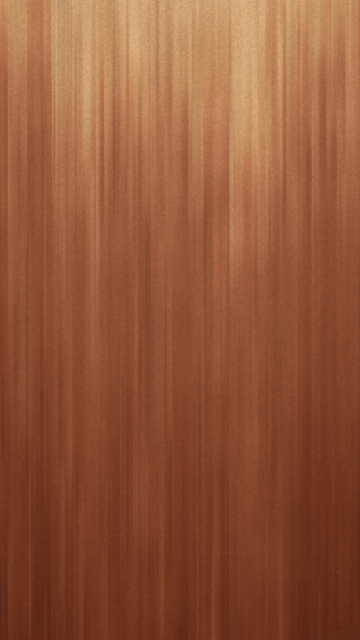
Reproduce this texture procedurally as a Shadertoy shader.

```glsl
// Polished wood: vertical streaks fading from pale tan at the top to red-brown below.
// Columns of several widths shift a height-based tone, which picks the colour
// from a palette; fine grain and a few faint scratches finish the surface.

float hash(vec2 p) {
    vec3 q = fract(vec3(p.xyx) * vec3(0.1031, 0.1030, 0.0973));
    q += dot(q, q.yzx + 33.33);
    return fract((q.x + q.y) * q.z);
}

float valueNoise(vec2 p) {
    vec2 cell = floor(p), f = fract(p);
    f = f * f * (3.0 - 2.0 * f);
    float low = mix(hash(cell), hash(cell + vec2(1, 0)), f.x);
    float high = mix(hash(cell + vec2(0, 1)), hash(cell + vec2(1, 1)), f.x);
    return mix(low, high, f.y);
}

// Brightness of one column, drifting along its length with fairly short changes
float columnTone(float id, float y, float seed) {
    float along = y + 9.0 * hash(vec2(id, seed + 5.0));
    float i = floor(along);
    float f = smoothstep(0.2, 0.8, fract(along));
    float drift = mix(hash(vec2(id, i + seed)), hash(vec2(id, i + 1.0 + seed)), f);
    return mix(drift, hash(vec2(id, seed + 71.0)), 0.4) - 0.5;
}

// Columns of uneven width; sides stay equally crisp at every width
float streaks(vec2 uv, float columns, float lengths, float seed) {
    float x = uv.x * columns + 1.3 * valueNoise(vec2(uv.x * columns * 0.6, seed));
    float id = floor(x);
    float side = smoothstep(1.0 - min(0.005 * columns, 0.6), 1.0, fract(x));
    float y = uv.y * lengths;
    return mix(columnTone(id, y, seed), columnTone(id + 1.0, y, seed), side);
}

// Dark to light, stops placed by how much area each colour covers
vec3 woodColour(float tone) {
    vec3 c = mix(vec3(0.37, 0.16, 0.09), vec3(0.43, 0.20, 0.115), smoothstep(-0.12, 0.10, tone));
    c = mix(c, vec3(0.51, 0.27, 0.16), clamp((tone - 0.10) / 0.22, 0.0, 1.0));
    c = mix(c, vec3(0.60, 0.35, 0.23), clamp((tone - 0.32) / 0.31, 0.0, 1.0));
    c = mix(c, vec3(0.70, 0.45, 0.31), clamp((tone - 0.63) / 0.16, 0.0, 1.0));
    c = mix(c, vec3(0.76, 0.56, 0.38), clamp((tone - 0.79) / 0.11, 0.0, 1.0));
    return mix(c, vec3(0.82, 0.65, 0.47), clamp((tone - 0.90) / 0.13, 0.0, 1.0));
}

// Thin arcs scattered over the surface
float scratches(vec2 p) {
    float sum = 0.0;
    for (float i = 0.0; i < 14.0; i++) {
        vec2 centre = vec2(hash(vec2(i, 3.0)) * 0.56, hash(vec2(i, 8.0)));
        float angle = 6.283 * hash(vec2(i, 14.0));
        vec2 d = p - centre;
        d = vec2(d.x * cos(angle) + d.y * sin(angle), d.y * cos(angle) - d.x * sin(angle));
        float line = 1.0 - smoothstep(0.0003, 0.0015, abs(d.y - 2.5 * d.x * d.x));
        sum += line * (1.0 - smoothstep(0.01, 0.05, abs(d.x)));
    }
    return sum;
}

void mainImage(out vec4 fragColor, in vec2 fragCoord) {
    vec2 uv = fragCoord / iResolution.xy;
    vec2 p = fragCoord / iResolution.y;

    // Height sets the tone; the sides fall a little darker than the middle
    float across = 2.0 * uv.x - 1.0;
    float tone = uv.y + 0.04 - 0.13 * across * across;

    // Broad bands down to narrow streaks
    tone += 0.10 * streaks(uv, 9.0, 2.0, 11.0);
    tone += 0.19 * streaks(uv, 24.0, 3.5, 37.0);
    tone += 0.18 * streaks(uv, 50.0, 4.5, 53.0);
    tone += 0.12 * streaks(uv, 95.0, 6.0, 97.0);

    // Soft cloudy wear, stretched along the wood
    tone += 0.07 * (valueNoise(uv * vec2(18.0, 16.0)) - 0.5);
    vec3 colour = woodColour(tone);

    // Crisp narrow shading that stays visible at every height
    colour *= 1.0 + 0.07 * streaks(uv, 38.0, 4.0, 173.0) + 0.06 * streaks(uv, 80.0, 5.0, 211.0);

    // Occasional thin pale lines and dark seams
    float hairline = smoothstep(0.22, 0.38, streaks(uv, 90.0, 3.0, 131.0));
    float seam = smoothstep(0.24, 0.38, streaks(uv, 75.0, 2.0, 157.0));
    colour += 0.035 * hairline * vec3(1.0, 0.8, 0.6);
    colour *= 1.0 - 0.07 * seam;

    // Fine grain and scratches
    float grain = hash(floor(p * 512.0)) + 0.7 * valueNoise(p * 300.0 + 40.0) - 0.85;
    colour *= 1.0 + 0.065 * grain;
    colour += 0.02 * scratches(p);

    fragColor = vec4(clamp(colour, 0.0, 1.0), 1.0);
}
```
